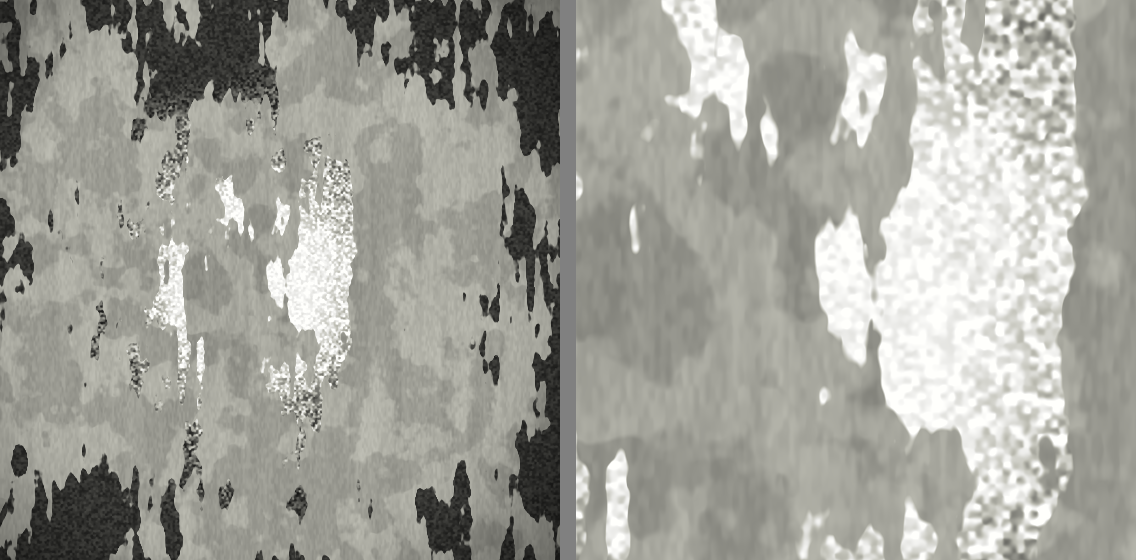
Left: the whole. Right: its middle third, enlarged.
Write a Shadertoy shader that draws this texture.

```glsl
// Worn grey plaster over metallic foil: bright foil in the centre, dark at the rim.

float hash(vec2 p) {
    vec3 q = fract(p.xyx * 0.1031);
    q += dot(q, q.yzx + 33.33);
    return fract((q.x + q.y) * q.z);
}

// Smooth cellular noise: random cell values blended by distance to jittered centres.
float cells(vec2 p) {
    vec2 corner = floor(p), f = p - corner;
    float sum = 0.0, total = 0.0;
    for (int y = -1; y <= 1; y++)
    for (int x = -1; x <= 1; x++) {
        vec2 o = vec2(x, y), id = corner + o;
        vec2 d = o + 0.25 + 0.5 * vec2(hash(id), hash(id + 71.7)) - f;
        float weight = pow(max(0.0, 1.5 - dot(d, d)), 4.0);
        sum += weight * hash(id + 19.3);
        total += weight;
    }
    return sum / total;
}

// Four octaves of cellular noise, centred on zero.
float layers(vec2 p) {
    float sum = 0.0, gain = 0.5;
    for (int i = 0; i < 4; i++) {
        sum += gain * (cells(p) - 0.5);
        p = p * 2.03 + 17.4;
        gain *= 0.56;
    }
    return sum;
}

// How strongly the plaster has worn away, from 0 to 1.
float wear(vec2 uv) {
    float top = 0.85 * smoothstep(0.76, 1.0, uv.y);
    float bottom = smoothstep(0.32, 0.04, uv.y) * smoothstep(0.85, 0.5, uv.x);
    float left = 1.1 * smoothstep(0.13, 0.0, uv.x) * smoothstep(0.3, 0.55, uv.y);
    float right = 0.6 * smoothstep(0.88, 1.0, uv.x);
    vec2 column = vec2(abs(uv.x - 0.44) - 0.13, uv.y - 0.5) / vec2(0.055, 0.22);
    float centre = 0.9 * exp(-dot(column, column));
    return max(max(max(top, bottom), max(left, right)), centre);
}

void mainImage(out vec4 fragColor, in vec2 fragCoord) {
    vec2 uv = fragCoord / iResolution.xy;
    float radius = length((uv - vec2(0.47, 0.5)) * vec2(1.0, 0.92));
    float vignette = 1.0 - 0.42 * smoothstep(0.42, 0.76, radius);

    // Ragged patches with vertical drips
    float broad = layers(uv * vec2(8.0, 5.0) + 3.1);
    float ragged = layers(uv * vec2(26.0, 14.0) + 40.0);
    float streak = cells(uv * vec2(85.0, 7.0)) - 0.5;
    float field = 0.42 * wear(uv) + 1.2 * broad + 0.95 * ragged + 0.35 * streak - 0.31;
    float exposed = smoothstep(-0.025, 0.025, field);

    // Mottled plaster with a fine brushed grain
    float mottle = smoothstep(-0.06, 0.06, layers(uv * vec2(20.0, 17.0) + 90.0) + 0.4 * broad);
    float brushed = cells(uv * vec2(300.0, 110.0)) - 0.5;
    float plaster = mix(0.605, 0.69, mottle) + 0.07 * brushed + 0.06 * streak;
    plaster -= 0.035 * smoothstep(0.3, 0.1, radius);

    // Foil shines in the centre and glitters where the reflection fades
    float shine = smoothstep(0.42, 0.11, radius + 0.15 * broad);
    float glitter = cells(uv * 240.0) - 0.5;
    float foil = mix(0.2, 0.97, shine) + glitter * mix(0.16, 0.8, 4.0 * shine * (1.0 - shine));

    float tone = clamp(mix(plaster, foil, exposed) * vignette, 0.0, 1.0);
    vec3 warmGrey = vec3(1.0, 1.0, mix(0.945, 0.99, smoothstep(0.7, 0.95, tone)));
    fragColor = vec4(tone * warmGrey, 1.0);
}
```
